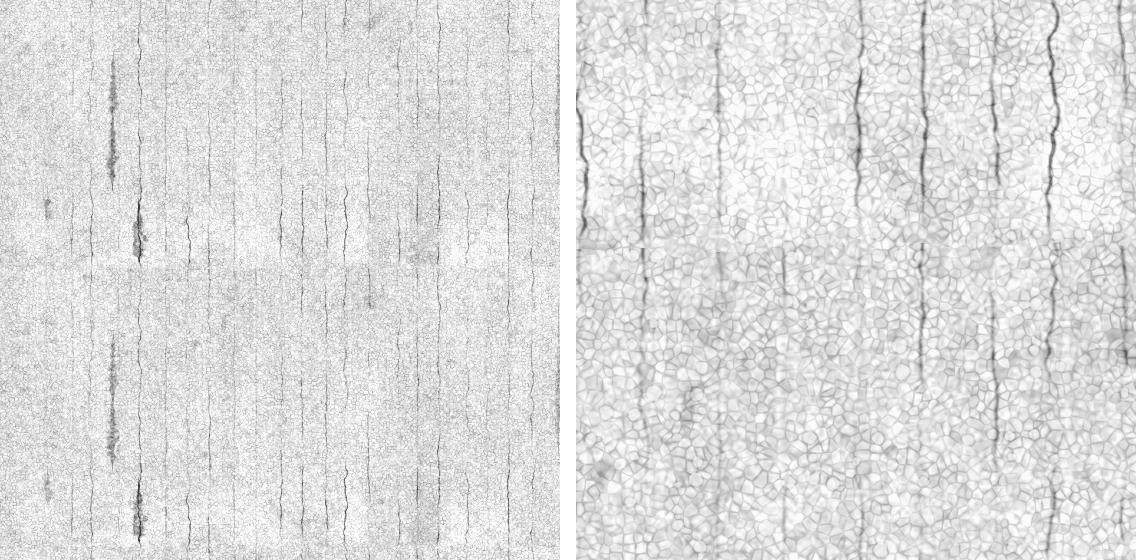
Left, the full canvas; right, a detail of the centre.
Reproduce this texture procedurally as a Shadertoy shader.

```glsl
// Pale grainy concrete with fine vertical cracks, dark stains and two stacked casting bands.
#define BASE_TONE 0.918
#define GRAIN_SCALE 165.0
#define GRAIN_LINE 0.125
#define GRAIN_TONE 0.085
#define DUST_SCALE 390.0
#define DUST_TONE 0.17
#define PEBBLE_SCALE 75.0
#define CRACK_SPACING 0.0415
#define CRACK_WIDTH 0.0012
#define CRACK_DARK 0.36
#define STAIN_DARK 0.36
#define SEAM_HEIGHT 0.02

float hash(vec2 p) {
    return fract(sin(dot(p, vec2(127.1, 311.7))) * 43758.5453);
}

float noise(vec2 p) {
    vec2 i = floor(p), f = fract(p);
    f = f * f * (3.0 - 2.0 * f);
    return mix(mix(hash(i), hash(i + vec2(1, 0)), f.x),
               mix(hash(i + vec2(0, 1)), hash(i + vec2(1, 1)), f.x), f.y);
}

float fbm(vec2 p) {
    return 0.55 * noise(p) + 0.3 * noise(p * 2.1 + 7.3) + 0.15 * noise(p * 4.3 + 19.1);
}

// Cellular grains: x = gap to the nearest border, y = random tone of the grain.
vec2 grains(vec2 p) {
    vec2 cell = floor(p);
    float nearest = 9.0, second = 9.0, tone = 0.0;
    for (int j = -1; j <= 1; j++)
    for (int i = -1; i <= 1; i++) {
        vec2 c = cell + vec2(i, j);
        float d = length(c + vec2(hash(c), hash(c + 41.7)) - p);
        if (d < nearest) {
            second = nearest;
            nearest = d;
            tone = hash(c + 83.1);
        } else second = min(second, d);
    }
    return vec2(second - nearest, tone);
}

// Scattered round stones: x = bright face, y = dark rim.
vec2 pebbles(vec2 p) {
    vec2 c = floor(p);
    vec2 centre = 0.35 + 0.3 * vec2(hash(c + 5.0), hash(c + 9.0));
    float radius = 0.16 + 0.16 * hash(c + 13.0);
    float d = length(fract(p) - centre) - radius + 0.12 * (noise(p * 4.0) - 0.5);
    float present = step(0.8, hash(c + 17.0));
    return present * vec2(1.0 - smoothstep(-0.06, 0.04, d),
                          1.0 - smoothstep(0.0, 0.08, abs(d - 0.05)));
}

// Ragged upright stain, widest near its foot; band.y runs from 0 to 1.
float stain(vec2 band, float x, float foot, float top, float width) {
    float t = (band.y - foot) / (top - foot);
    float ragged = noise(band * vec2(170.0, 90.0));
    float reach = width * smoothstep(0.0, 0.25, t) * (1.0 - smoothstep(0.25, 1.0, t));
    reach *= 0.3 + 1.4 * ragged;
    return 1.0 - smoothstep(0.3, 1.1, abs(band.x - x) / (reach + 0.0001));
}

// Nearly even row of wandering, broken hairline cracks.
float cracks(vec2 band) {
    float dark = 0.0;
    for (int i = 0; i < 23; i++) {
        float id = float(i);
        float r = hash(vec2(id, 3.7));
        float x = 0.083 + CRACK_SPACING * (id + 0.3 * (hash(vec2(id, 8.2)) - 0.5));
        float wander = noise(vec2(band.y * 22.0, id * 5.0)) - 0.5
                     + 0.5 * (noise(vec2(band.y * 70.0, id * 9.0)) - 0.5);
        x += wander * mix(0.002, 0.008, hash(vec2(id, 6.1)));
        float broken = smoothstep(0.2, 0.75, noise(vec2(band.y * 9.0, id * 3.0)))
                     * (0.35 + 0.9 * noise(vec2(band.y * 110.0, id * 7.0)));
        float low = 1.0 + 0.7 * (1.0 - smoothstep(0.1, 0.45, band.y));
        float d = (band.x - x) / CRACK_WIDTH;
        dark += exp(-d * d) * mix(0.25, 1.0, r) * (0.15 + broken) * low;
    }
    return min(dark, 1.3) * smoothstep(0.0, 0.03, band.y);
}

void mainImage(out vec4 fragColor, in vec2 fragCoord) {
    vec2 uv = fragCoord / iResolution.xy;

    // Two repeating bands that meet at a wavy seam
    float wave = 0.016 * (fbm(vec2(uv.x * 14.0, 2.0)) - 0.5);
    vec2 band = vec2(uv.x, fract((uv.y - SEAM_HEIGHT + wave) * 2.0));

    // Broad clouds, upright streaks and pale laitance above the seam
    float tone = BASE_TONE;
    tone += 0.07 * (fbm(band * vec2(9.0, 4.5)) - 0.5);
    tone += 0.05 * (noise(band * vec2(32.0, 2.0)) - 0.5);
    float foot = smoothstep(0.0, 0.025, band.y) * (1.0 - smoothstep(0.06, 0.32, band.y));
    tone += 0.075 * foot * smoothstep(0.3, 0.65, fbm(band * vec2(16.0, 8.0) + 4.0));
    float patchX = smoothstep(0.65, 0.67, uv.x) * (1.0 - smoothstep(0.77, 0.81, uv.x));
    tone -= 0.085 * patchX * foot;
    tone += 0.02 * smoothstep(0.89, 0.93, uv.x);

    // Grain borders, grain faces, dust and loose stones
    vec2 warp = 0.004 * vec2(noise(uv * 90.0), noise(uv * 90.0 + 31.0));
    vec2 grain = grains((uv + warp) * GRAIN_SCALE);
    float border = 1.0 - smoothstep(0.02, 0.32, grain.x);
    tone -= GRAIN_LINE * border * (0.35 + 1.1 * noise(uv * 110.0 + 3.0));
    tone += GRAIN_TONE * (grain.y - 0.5);
    tone += DUST_TONE * (noise(uv * DUST_SCALE) - 0.5);
    vec2 stone = pebbles(uv * PEBBLE_SCALE);
    tone = mix(tone, 0.95, 0.65 * stone.x) - 0.08 * stone.y;

    // Stains, small dark blots and cracks
    float stains = stain(band, 0.201, 0.28, 0.62, 0.010)
                 + 0.8 * stain(band, 0.202, 0.52, 0.82, 0.009)
                 + 1.1 * stain(band, 0.248, 0.02, 0.28, 0.015)
                 + 0.6 * stain(band, 0.997, 0.30, 0.95, 0.006)
                 + 0.5 * stain(band, 0.085, 0.15, 0.30, 0.008);
    float blots = smoothstep(0.83, 0.96, noise(band * vec2(60.0, 30.0) + 11.0));
    float speckle = 0.4 + 0.9 * noise(uv * 260.0 + 5.0);
    tone -= STAIN_DARK * speckle * (min(stains, 1.0) + 0.25 * blots);
    tone -= CRACK_DARK * cracks(band);

    fragColor = vec4(vec3(clamp(tone, 0.25, 0.985)), 1.0);
}
```
